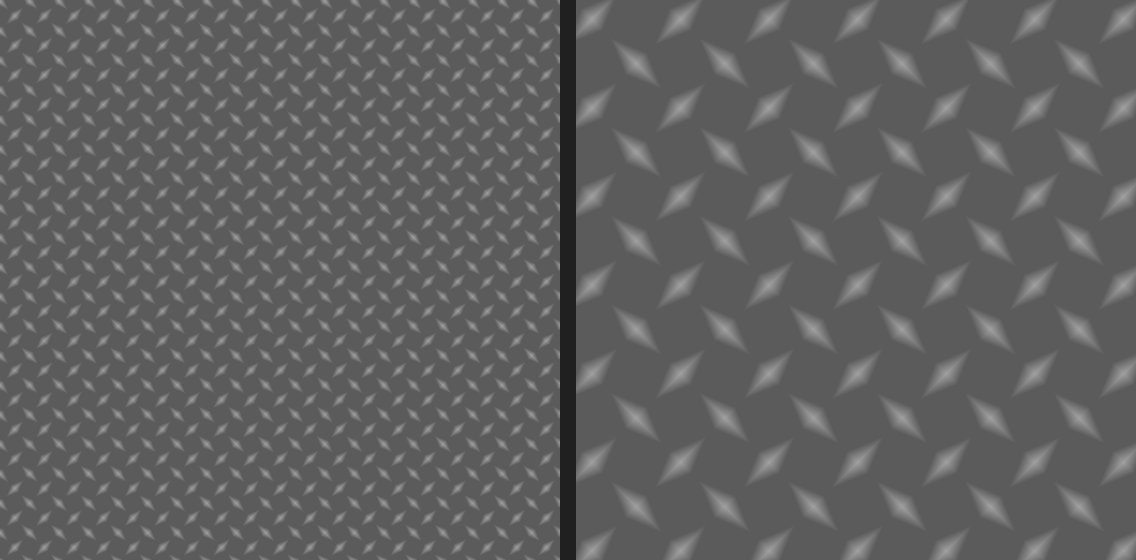
Left, the full canvas; right, a detail of the centre.
Give the GLSL for this texture, as a WebGL 2 fragment shader.

```glsl
#version 300 es
precision highp float;
// Grey tread plate: soft raised diamonds leaning alternately left and right.

#define REPEATS 18.963            // tiles across the canvas
#define ORIGIN vec2(0.0, -0.04)   // first stud, in tiles from the top left
#define HALF_LENGTH 0.415         // stud half length, in tiles
#define HALF_WIDTH 0.174          // stud half width, in tiles
#define PLATE_GREY vec3(0.357)
#define PEAK_GREY vec3(0.63)

uniform vec2 u_resolution;
out vec4 outColor;

// Offset from the nearest stud centre on a unit grid.
vec2 repeatCentred(vec2 p) {
    return fract(p + 0.5) - 0.5;
}

// Pyramid height over a rhombus: 1 at its centre, 0 at and beyond its rim.
float studHeight(vec2 p, vec2 axis) {
    float along = abs(dot(p, axis)) / HALF_LENGTH;
    float across = abs(dot(p, vec2(-axis.y, axis.x))) / HALF_WIDTH;
    return max(0.0, 1.0 - along - across);
}

void main() {
    // Tiles are counted from the top left corner.
    vec2 uv = gl_FragCoord.xy / u_resolution;
    vec2 tile = (uv - vec2(0.0, 1.0)) * REPEATS - ORIGIN;

    // Two interleaved grids, half a tile apart, with crossed diagonals.
    vec2 rising = normalize(vec2(1.0, 1.0));
    vec2 falling = normalize(vec2(1.0, -1.0));
    float height = max(studHeight(repeatCentred(tile), falling),
                       studHeight(repeatCentred(tile - 0.5), rising));

    outColor = vec4(mix(PLATE_GREY, PEAK_GREY, height), 1.0);
}
```
